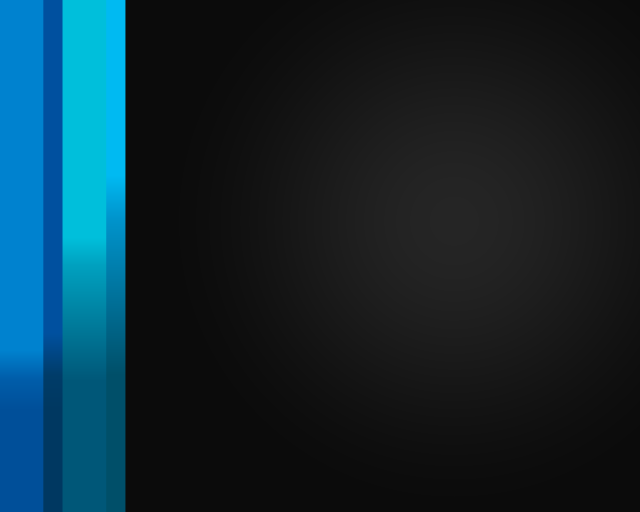
Write a Shadertoy shader that draws this background.

```glsl
// Four vertical blue bars with fading feet beside a dark field lit by a soft round glow.
#define GLOW_CENTER vec2(0.71, 0.568)
#define GLOW_RADIUS 0.48
#define GLOW_COLOR vec3(0.145)
#define FIELD_COLOR vec3(0.042)
#define BAR_EDGES vec4(0.0677, 0.0977, 0.166, 0.196)

// Vertical blend: head colour above stops.x, middle at stops.y, foot below stops.z.
vec3 barColor(float y, vec3 stops, vec3 head, vec3 middle, vec3 foot) {
    float toMiddle = clamp((stops.x - y) / (stops.x - stops.y), 0.0, 1.0);
    float toFoot = clamp((stops.y - y) / (stops.y - stops.z), 0.0, 1.0);
    return mix(mix(head, middle, toMiddle), foot, toFoot);
}

// Radial light, with distance measured in canvas widths.
vec3 glowField(vec2 uv) {
    vec2 offset = (uv - GLOW_CENTER) * vec2(1.0, iResolution.y / iResolution.x);
    float falloff = smoothstep(0.0, GLOW_RADIUS, length(offset));
    return mix(GLOW_COLOR, FIELD_COLOR, falloff);
}

void mainImage(out vec4 fragColor, in vec2 fragCoord) {
    vec2 uv = fragCoord / iResolution.xy;

    // Bars from left to right
    vec3 azure = barColor(uv.y, vec3(0.316, 0.260, 0.200),
        vec3(0.0, 0.51, 0.81), vec3(0.0, 0.365, 0.665), vec3(0.0, 0.31, 0.60));
    vec3 navy = barColor(uv.y, vec3(0.350, 0.267, 0.200),
        vec3(0.0, 0.315, 0.625), vec3(0.0, 0.235, 0.41), vec3(0.0, 0.22, 0.38));
    vec3 cyan = barColor(uv.y, vec3(0.536, 0.482, 0.255),
        vec3(0.0, 0.75, 0.86), vec3(0.0, 0.63, 0.75), vec3(0.0, 0.34, 0.47));
    vec3 sky = barColor(uv.y, vec3(0.658, 0.573, 0.267),
        vec3(0.0, 0.73, 0.95), vec3(0.0, 0.58, 0.80), vec3(0.0, 0.31, 0.41));

    // Smooth coverage to the right of each edge
    vec4 past = clamp((uv.x - BAR_EDGES) * iResolution.x + 0.5, 0.0, 1.0);
    vec3 color = mix(azure, navy, past.x);
    color = mix(color, cyan, past.y);
    color = mix(color, sky, past.z);
    color = mix(color, glowField(uv), past.w);

    fragColor = vec4(color, 1.0);
}
```
